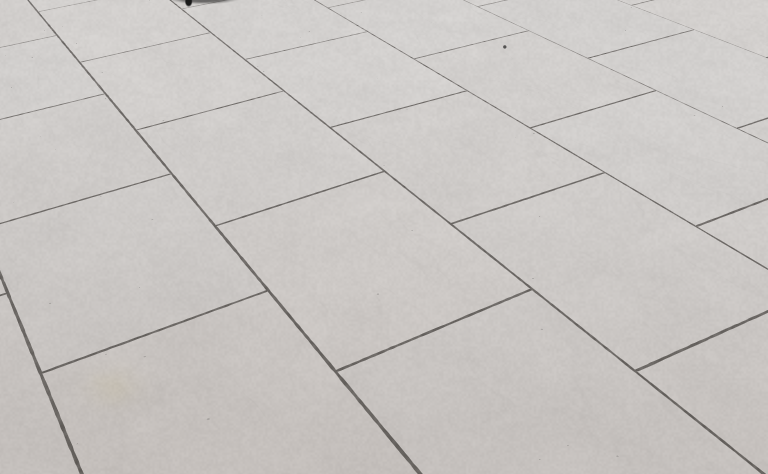
A WebGL 2 fragment shader for this texture:

```glsl
#version 300 es
precision highp float;

uniform vec2 u_resolution;
out vec4 outColor;

float hash(vec2 p) {
    vec3 q = fract(vec3(p.xyx) * 0.1031);
    q += dot(q, q.yzx + 33.33);
    return fract((q.x + q.y) * q.z);
}

float noise(vec2 p) {
    vec2 i = floor(p), f = fract(p);
    f = f * f * (3.0 - 2.0 * f);
    return mix(mix(hash(i), hash(i + vec2(1, 0)), f.x),
               mix(hash(i + vec2(0, 1)), hash(i + vec2(1, 1)), f.x), f.y);
}

float fbm(vec2 p) {
    float sum = 0.0, amp = 0.5;
    for (int i = 0; i < 4; i++) {
        sum += amp * noise(p);
        p = p * 2.03 + 17.0;
        amp *= 0.5;
    }
    return sum;
}

// Perspective map from canvas to floor: x counts strips, y counts tiles along a strip
vec2 floorCoords(vec2 p) {
    const mat3 floorToCanvas = mat3(0.5338, 0.2148, 0.1125,
                                   -0.1361, 0.4419, 0.2590,
                                    0.7152, 0.2194, 1.0);
    vec3 q = inverse(floorToCanvas) * vec3(p, 1.0);
    vec2 uv = q.xy / q.z;
    // Slight unevenness of the laid strips
    uv.y += 0.03 * max(uv.x - 1.0, 0.0);
    uv.x += 0.05 * clamp(-uv.x, 0.0, 1.0) + 0.016 * max(1.0 - abs(uv.x), 0.0);
    return uv;
}

// Antialiased coverage of a joint, kept faint when thinner than a pixel
float joint(float coord, float halfWidth, float pixel) {
    float d = 0.5 - abs(fract(coord) - 0.5);
    return clamp((halfWidth - d) / pixel + 0.5, 0.0, 1.0) * min(1.0, 2.0 * halfWidth / pixel);
}

// Rare dark specks scattered in floor cells
float specks(vec2 uv) {
    vec2 g = uv * vec2(9.0, 12.0), cell = floor(g);
    vec2 center = 0.2 + 0.6 * vec2(hash(cell + 3.7), hash(cell + 9.1));
    float r = 0.02 + 0.03 * hash(cell + 5.3);
    float spot = 1.0 - smoothstep(r * 0.4, r * 1.6, length(fract(g) - center));
    return spot * step(0.96, hash(cell + 21.0));
}

void main() {
    vec2 p = gl_FragCoord.xy / u_resolution.y;
    vec2 uv = floorCoords(p);
    vec2 pixel = vec2(length(vec2(dFdx(uv.x), dFdy(uv.x))),
                      length(vec2(dFdx(uv.y), dFdy(uv.y))));

    // Running bond: every other strip slides by half a tile
    float strip = floor(uv.x);
    float along = uv.y + 0.5 * mod(strip, 2.0);
    vec2 tile = vec2(strip, floor(along));

    // Stone colour, paler toward the far side
    vec3 stone = mix(vec3(0.766, 0.747, 0.734), vec3(0.826, 0.816, 0.808),
                     smoothstep(-0.1, 0.95, p.y * 0.9 + 0.06 * p.x));
    stone += 0.007 * (hash(tile + 40.0) - 0.5);
    stone += vec3(0.003, 0.0, -0.002) * (hash(tile + 71.0) - 0.5);

    // Mottling, faint veins and grain
    vec2 local = uv + tile * 7.3;
    stone += 0.03 * (fbm(local * vec2(4.0, 5.0)) - 0.47);
    float vein = abs(fbm(local * vec2(5.0, 2.0) + 31.0) - 0.5);
    stone -= 0.012 * (1.0 - smoothstep(0.0, 0.03, vein)) * noise(local * 6.0);
    stone += 0.024 * (noise(p * 210.0) - 0.5) + 0.012 * (noise(p * 95.0) - 0.5);

    // Wear: specks, a yellowish stain and one darker chip
    stone *= 1.0 - 0.15 * specks(uv);
    vec2 stainPos = (p - vec2(0.24, 0.185)) * vec2(19.0, 28.0);
    float stain = exp(-dot(stainPos, stainPos));
    stone -= vec3(0.003, 0.008, 0.035) * stain * (0.6 + 0.8 * noise(p * 40.0));
    stone *= 1.0 - 0.6 * (1.0 - smoothstep(0.002, 0.005, length(p - vec2(1.065, 0.901))));

    // Grout, thinner and lighter toward the far right
    float far = clamp(uv.x / 3.5, 0.0, 1.0);
    float rough = 0.8 + 0.4 * noise(uv * 45.0);
    float longJoint = joint(uv.x, mix(0.0068, 0.004, far) * rough, pixel.x);
    float crossJoint = joint(along, mix(0.0055, 0.0052, far) * rough, pixel.y);
    vec3 grout = mix(vec3(0.40, 0.385, 0.37), vec3(0.46, 0.445, 0.435), p.y);
    grout += 0.08 * (noise(p * 130.0) - 0.5);
    vec3 color = mix(stone, grout, max(longJoint, crossJoint));

    // Dark foot and soft shadow at the upper edge
    vec2 s = (p - vec2(0.43, 1.004)) / vec2(0.075, 0.013);
    color *= 1.0 - 0.5 * (1.0 - smoothstep(0.5, 1.1, length(s)));
    float foot = length((p - vec2(0.398, 0.997)) * vec2(1.0, 0.7));
    color = mix(color, vec3(0.1), 1.0 - smoothstep(0.005, 0.009, foot));

    outColor = vec4(color, 1.0);
}
```
